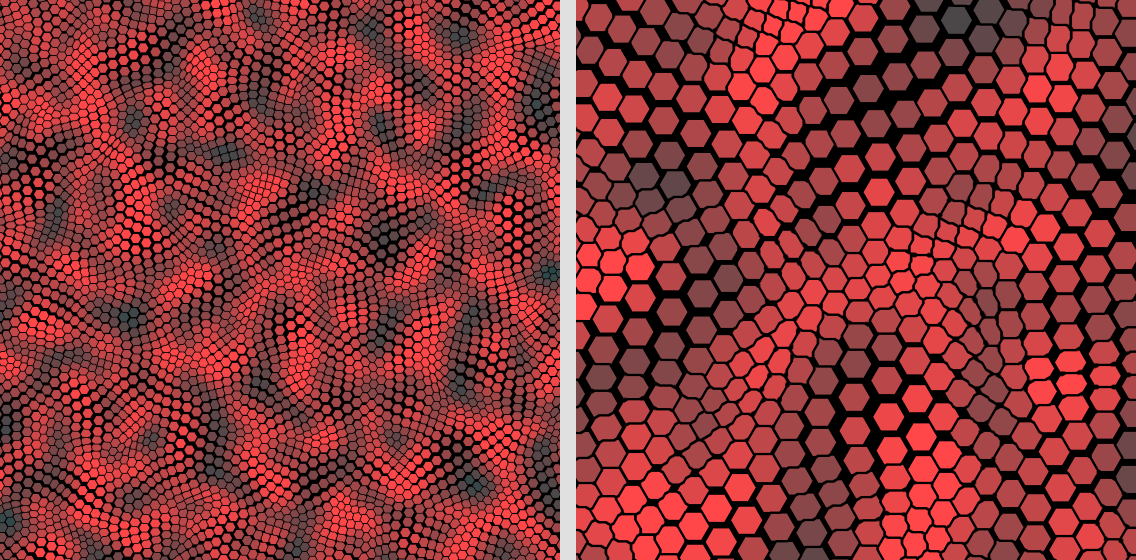
Left: the whole. Right: its middle third, enlarged.
A Shadertoy shader for this pattern:

```glsl
// Honeycomb of flat-topped hexagonal tiles, pushed about by smooth noise so that
// black gaps open where tiles spread and tiles squeeze where they crowd together.
// A second noise field tints each tile from dull teal through brown to bright red.

#define COLUMNS 66.0      // tile columns across the canvas
#define LINE_HALF 0.040   // half width of the joint, in tile heights
#define WARP_FREQ 9.5     // noise cells of displacement per canvas
#define WARP_AMOUNT 0.028 // displacement strength, in canvas units
#define TINT_FREQ 13.5    // noise cells of tint per canvas
#define RED_MEAN 0.72
#define RED_GAIN 0.90
#define RED_MIN 0.12
#define GREEN_BLUE vec2(0.28, 0.285)

const float COLUMN_STEP = 0.8660254;             // column pitch, in tile heights
const float TILES_HIGH = COLUMNS * COLUMN_STEP;  // tile heights per canvas

// Unit gradient at a lattice point, from an integer hash.
vec2 latticeGradient(vec2 cell) {
    uvec2 q = uvec2(ivec2(cell)) * uvec2(1597334673u, 3812015801u);
    uint h = (q.x ^ q.y) * 1597334673u;
    h = (h ^ (h >> 15)) * 2246822519u;
    float angle = float((h ^ (h >> 13)) & 65535u) * 6.2831853 / 65536.0;
    return vec2(cos(angle), sin(angle));
}

float gradientNoise(vec2 p) {
    vec2 i = floor(p), f = p - i;
    vec2 u = f * f * f * (f * (f * 6.0 - 15.0) + 10.0);
    vec2 e = vec2(1.0, 0.0);
    float a = dot(latticeGradient(i), f);
    float b = dot(latticeGradient(i + e.xy), f - e.xy);
    float c = dot(latticeGradient(i + e.yx), f - e.yx);
    float d = dot(latticeGradient(i + e.xx), f - e.xx);
    return mix(mix(a, b, u.x), mix(c, d, u.x), u.y);
}

// Displacement of a point, in tile heights.
vec2 warpOffset(vec2 p) {
    vec2 q = p / TILES_HIGH * WARP_FREQ;
    vec2 n = vec2(gradientNoise(q + 31.7), gradientNoise(q + vec2(83.2, 57.4)));
    return n * WARP_AMOUNT * TILES_HIGH;
}

// Distance in the metric whose unit ball is a flat-topped hexagon.
float hexDistance(vec2 p) {
    p = abs(p);
    return max(p.y, dot(p, vec2(COLUMN_STEP, 0.5)));
}

vec3 tileColor(vec2 center) {
    float n = gradientNoise(center / TILES_HIGH * TINT_FREQ + vec2(11.3, 142.6));
    return vec3(clamp(RED_MEAN + RED_GAIN * n, RED_MIN, 1.0), GREEN_BLUE);
}

void mainImage(out vec4 fragColor, in vec2 fragCoord) {
    vec2 p = fragCoord / iResolution.y * TILES_HIGH;
    float pixel = TILES_HIGH / iResolution.y;

    // Undo the warp roughly to find which tiles lie nearby.
    vec2 rest = p;
    for (int i = 0; i < 3; i++) rest = p - warpOffset(rest);

    // Nearest and second nearest displaced tiles.
    float column = floor(rest.x / COLUMN_STEP + 0.5);
    float nearest = 9.0, second = 9.0;
    vec2 tile = vec2(0.0);
    for (int dx = -1; dx <= 1; dx++) {
        float c = column + float(dx);
        float stagger = 0.5 * mod(c, 2.0);
        float row = floor(rest.y - stagger + 0.5);
        for (int dy = -1; dy <= 1; dy++) {
            vec2 center = vec2(c * COLUMN_STEP, row + float(dy) + stagger);
            float d = hexDistance(p - center - warpOffset(center));
            if (d < nearest) {
                second = nearest;
                nearest = d;
                tile = center;
            } else {
                second = min(second, d);
            }
        }
    }

    // Tiles end at their own outline or where they meet a crowding neighbour.
    float inside = min(0.5 - nearest, 0.5 * (second - nearest)) - LINE_HALF;
    float cover = smoothstep(-0.6 * pixel, 0.6 * pixel, inside);
    fragColor = vec4(tileColor(tile) * cover, 1.0);
}
```
